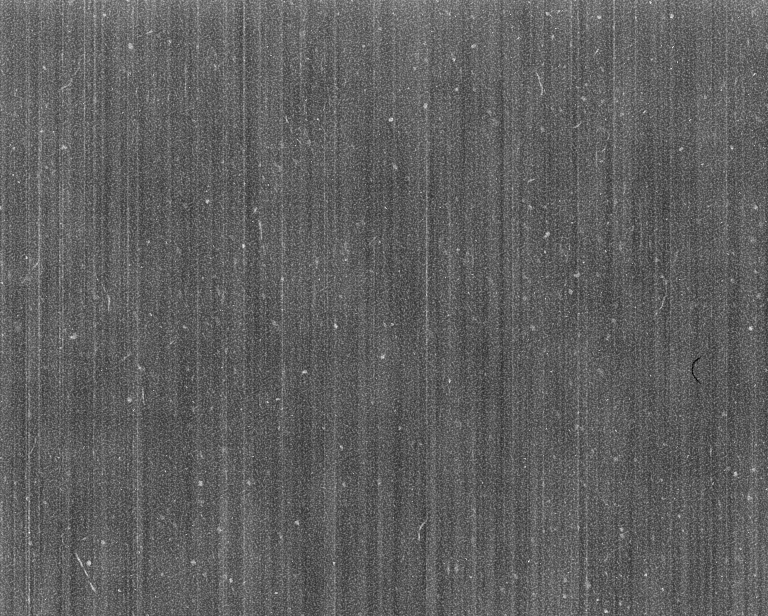
Write a Shadertoy shader that draws this texture.

```glsl
// Worn grey film: fine grain, vertical streaks, bright dust and short curved scratches.

const float BASE_GREY      = 0.334;
const float GRAIN_FREQ     = 390.0;   // cells per canvas height
const float GRAIN_CONTRAST = 0.275;
const float GRAIN_SKEW     = 0.6;     // lifts highlights above shadows
const float STREAK_FINE    = 0.085;
const float STREAK_WIDE    = 0.06;
const float MOTTLE         = 0.055;
const float LINE_FREQ      = 56.0;
const float LINE_WIDTH     = 0.0015;
const float LINE_BRIGHT    = 0.17;
const float FLECK_BRIGHT   = 0.22;
const float DUST_FREQ      = 24.0;
const float DUST_BRIGHT    = 0.42;
const int   DUST_LAYERS    = 3;
const int   SCRATCHES      = 44;
const float SCRATCH_WIDTH  = 0.0017;
const float SCRATCH_BRIGHT = 0.38;
const vec2  HAIR_PLACE     = vec2(0.902, 0.40);
const float HAIR_RADIUS    = 0.024;
const float HAIR_DARK      = 0.27;
const uint  HASH_MUL       = 1664525u;
const uint  HASH_ADD       = 1013904223u;

vec2 hash2(vec2 cell) {
    uvec2 q = uvec2(ivec2(floor(cell))) * HASH_MUL + HASH_ADD;
    for (int i = 0; i < 2; i++) {
        q.x += q.y * HASH_MUL;
        q.y += q.x * HASH_MUL;
        q ^= q >> 16u;
    }
    return vec2(q & 0xffffu) / 65535.0;
}

float cornerSlope(vec2 cell, vec2 offset) {
    float angle = 6.2832 * hash2(cell).x;
    return dot(vec2(cos(angle), sin(angle)), offset);
}

float gradientNoise(vec2 p) {
    vec2 c = floor(p), f = p - c, e = vec2(1.0, 0.0);
    vec2 u = f * f * f * (f * (f * 6.0 - 15.0) + 10.0);
    return mix(mix(cornerSlope(c, f), cornerSlope(c + e.xy, f - e.xy), u.x),
               mix(cornerSlope(c + e.yx, f - e.yx), cornerSlope(c + e.xx, f - e.xx), u.x), u.y);
}

mat2 rotation(float angle) {
    float c = cos(angle), s = sin(angle);
    return mat2(c, -s, s, c);
}

// Soft stroke coverage from a distance, never thinner than a pixel
float stroke(float dist, float width, float pixel) {
    float w = max(width, 0.6 * pixel);
    return 1.0 - smoothstep(0.3 * w, 1.3 * w, dist);
}

float grain(vec2 p) {
    vec2 q = rotation(0.5) * p * GRAIN_FREQ;
    float g = 0.85 * gradientNoise(q) + 0.45 * gradientNoise(q.yx * 0.59 + 71.3);
    return GRAIN_CONTRAST * (g + GRAIN_SKEW * g * g);
}

// Uneven exposure: pale top edge, darker middle, cloudy patches
float exposure(vec2 p) {
    return 0.055 * smoothstep(0.55, 1.0, p.y) + 0.08 * exp(-26.0 * (1.0 - p.y))
         + 0.025 * smoothstep(0.45, 0.0, p.y) + 0.02 * exp(-9.0 * p.x)
         + MOTTLE * (gradientNoise(p * 2.6 + 5.1) + 0.8 * gradientNoise(p * vec2(13.0, 7.0) + 2.7)
                   + 0.7 * gradientNoise(p * vec2(48.0, 26.0) + 8.2));
}

float streaks(vec2 p, float pixel) {
    float tone = STREAK_FINE * gradientNoise(vec2(p.x * 170.0, p.y * 1.7 + 4.4))
               + STREAK_WIDE * gradientNoise(vec2(p.x * 67.0, p.y * 1.1 + 9.3))
               + 0.02 * gradientNoise(vec2(p.x * 0.9 + 3.3, p.y * 130.0));
    // Thin bright lines, at most one per column in each of two layers
    for (int i = 0; i < 2; i++) {
        float layer = float(i), freq = LINE_FREQ * (1.0 + 0.43 * layer);
        float column = floor(p.x * freq);
        vec2 rnd = hash2(vec2(column, 57.0 + layer));
        float dist = abs(p.x - (column + 0.15 + 0.7 * rnd.x) / freq);
        float fade = 0.5 + 1.1 * gradientNoise(vec2(column * 3.7 + 0.4, p.y * 2.6 + layer))
                   + 0.8 * gradientNoise(vec2(column * 5.3 + 0.3, p.y * 60.0));
        tone += LINE_BRIGHT * pow(rnd.y, 3.0) * max(fade, 0.0) * stroke(dist, LINE_WIDTH, pixel);
    }
    // Short upright flecks
    float fleck = gradientNoise(p * vec2(150.0, 42.0) + 33.3);
    float patches = smoothstep(-0.2, 0.4, gradientNoise(p * 8.0 + 1.6));
    return tone + FLECK_BRIGHT * patches * smoothstep(0.27, 0.65, fleck);
}

float dust(vec2 p, float pixel) {
    float sum = 0.0;
    vec2 warped = p + 0.003 * vec2(gradientNoise(p * 190.0), gradientNoise(p * 190.0 + 37.0));
    float crowd = 0.45 + 0.8 * gradientNoise(p * 5.0 + 12.7);
    for (int i = 0; i < DUST_LAYERS; i++) {
        float layer = float(i), freq = DUST_FREQ * (1.0 + 0.37 * layer);
        vec2 q = warped * freq + 19.3 * layer;
        vec2 cell = floor(q) + 200.0 * layer;
        vec2 place = hash2(cell), kind = hash2(cell + 901.0);
        vec2 d = rotation(kind.x - 0.5) * (fract(q) - 0.15 - 0.7 * place) / freq;
        d.y *= mix(0.4, 1.0, kind.y);
        float radius = mix(0.0012, 0.0042, pow(kind.x, 6.0));
        float bright = step(place.y, crowd) * mix(0.25, 1.0, kind.y * kind.y);
        sum += bright * stroke(length(d), radius, pixel);
    }
    return DUST_BRIGHT * sum;
}

float scratches(vec2 p, float aspect, float pixel) {
    float sum = 0.0;
    float wear = smoothstep(-0.35, 0.25, gradientNoise(p * 75.0));
    float wobble = 0.004 * gradientNoise(p * 55.0);
    for (int i = 0; i < SCRATCHES; i++) {
        vec2 place = hash2(vec2(i, 311)), shape = hash2(vec2(i, 523)), look = hash2(vec2(i, 739));
        vec2 q = rotation(mix(0.4, 2.2, shape.x)) * (p - place * vec2(aspect, 1.0));
        float reach = mix(0.012, 0.06, shape.y * shape.y);
        float bend = (look.x - 0.5) * 0.6 / reach;
        float dist = abs(q.y - bend * q.x * q.x + wobble);
        float ends = 1.0 - smoothstep(0.5 * reach, reach, abs(q.x));
        sum += ends * mix(0.25, 1.0, look.y * look.y) * stroke(dist, SCRATCH_WIDTH, pixel);
    }
    return SCRATCH_BRIGHT * wear * sum;
}

float darkHair(vec2 p, float aspect, float pixel) {
    vec2 q = p - HAIR_PLACE * vec2(aspect, 1.0) - vec2(HAIR_RADIUS, 0.0);
    float dist = abs(length(q) - HAIR_RADIUS + 0.003 * gradientNoise(p * 70.0));
    return HAIR_DARK * stroke(dist, 0.0017, pixel) * smoothstep(0.3, 0.7, -q.x / HAIR_RADIUS);
}

void mainImage(out vec4 fragColor, in vec2 fragCoord) {
    float pixel = 1.0 / iResolution.y, aspect = iResolution.x * pixel;
    vec2 p = fragCoord * pixel;
    float grey = BASE_GREY + exposure(p) + grain(p) + streaks(p, pixel);
    grey += dust(p, pixel) + scratches(p, aspect, pixel) - darkHair(p, aspect, pixel);
    fragColor = vec4(vec3(clamp(grey, 0.0, 1.0)), 1.0);
}
```
